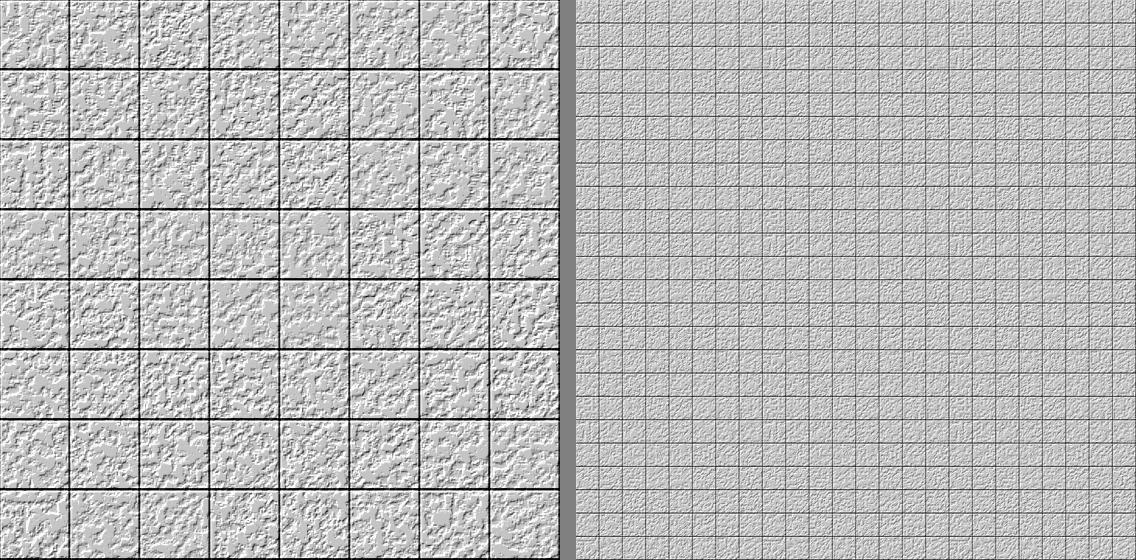
Left: one tile. Right: repeated 3 by 3.
Give the GLSL for this texture, as a Shadertoy shader.

```glsl
// Draws an 8 by 8 grid of rough grey stone tiles, embossed by light from the upper left.

const float TILES = 8.0;            // tiles across and down
const float GRAIN = 90.0;           // coarsest noise cells across the canvas
const float STONE = 0.77;           // brightness of flat stone
const vec2 TO_LIGHT = vec2(-0.66, 0.75);
const float RELIEF_STEP = 0.0025;   // distance between the two height samples
const float RELIEF_GAIN = 0.72;

float hash(vec2 p) {
    return fract(sin(dot(p, vec2(127.1, 311.7))) * 43758.5453);
}

// Value noise whose lattice wraps after "period" cells
float wrappedNoise(vec2 p, float period, float seed) {
    vec2 cell = floor(p);
    vec2 f = fract(p);
    vec2 lo = mod(cell, period) + seed;
    vec2 hi = mod(cell + 1.0, period) + seed;
    f = f * f * (3.0 - 2.0 * f);
    return mix(mix(hash(lo), hash(vec2(hi.x, lo.y)), f.x),
               mix(hash(vec2(lo.x, hi.y)), hash(hi), f.x), f.y);
}

// Stone height: flat plateaus broken by ragged pits
float stoneHeight(vec2 uv) {
    float sum = 0.0;
    float weight = 0.52;
    float freq = GRAIN;
    for (int i = 0; i < 3; i++) {
        sum += weight * wrappedNoise(uv * freq, freq, 17.3 * float(i));
        weight *= 0.57;
        freq *= 2.0;
    }
    return smoothstep(0.24, 0.62, sum);
}

// Slope of the surface towards the light
float relief(vec2 uv) {
    vec2 offset = 0.5 * RELIEF_STEP * TO_LIGHT;
    return stoneHeight(uv - offset) - stoneHeight(uv + offset);
}

// Smooth coverage of a stripe on each axis
vec2 stripe(vec2 d, float centre, vec2 halfWidth, float pixel) {
    return clamp((halfWidth - abs(d - centre)) / pixel + 0.5, 0.0, 1.0);
}

void mainImage(out vec4 fragColor, in vec2 fragCoord) {
    vec2 uv = fragCoord / iResolution.xy;
    float pixel = TILES / min(iResolution.x, iResolution.y);

    // Signed distance from the nearest joint, rightwards and downwards
    vec2 joint = (fract(uv * TILES + 0.5) - 0.5) * vec2(1.0, -1.0);
    vec2 shadow = stripe(joint, -0.010, vec2(0.013, 0.017), pixel);
    vec2 shine = stripe(joint, 0.020, vec2(0.012, 0.014), pixel);

    // Rough stone, a little different in strength on each tile
    float roughness = mix(0.85, 1.15, hash(floor(uv * TILES) + 5.0));
    float nearJoint = max(max(shadow.x, shadow.y), max(shine.x, shine.y));
    float shade = STONE + RELIEF_GAIN * roughness * relief(uv) * (1.0 - 0.6 * nearJoint);

    // Lit and shaded bevels add up, so crossings turn grey
    shade += dot(shine, vec2(0.13, 0.25)) - dot(shadow, vec2(0.66, 0.76));
    fragColor = vec4(vec3(clamp(shade, 0.02, 0.98)), 1.0);
}
```
